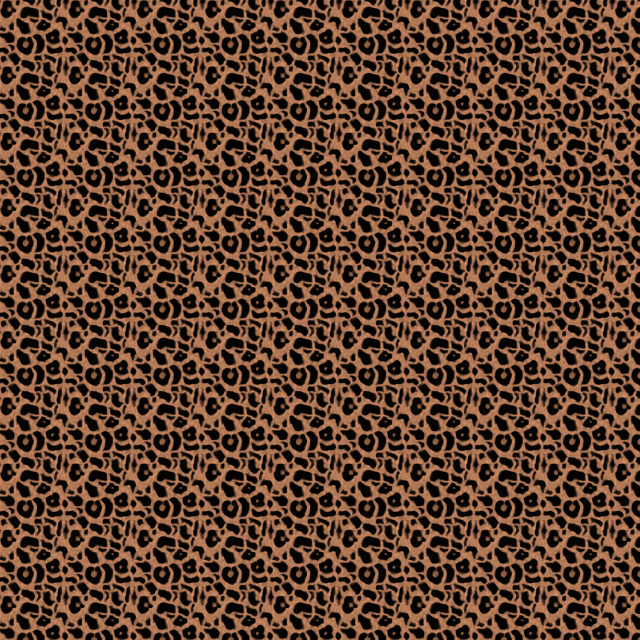
Reproduce this pattern procedurally as a Shadertoy shader.

```glsl
// Leopard fur: a repeating tile of broken rosettes and bean-shaped spots on soft tan hair.

const vec2  REPEATS     = vec2(9.37, 9.67);    // tiles across and down
const vec2  PHASE       = vec2(-0.12, -0.22);  // tile offset at the top left
const float BEND        = 0.115;               // curvature radius of the spots
const float BOLD_WIDTH  = 0.056;               // half widths, in tiles
const float SLIM_WIDTH  = 0.039;
const float DOT_WIDTH   = 0.036;
const float RING_WIDTH  = 0.042;
const float RING_SPAN   = 2.60;                // half angle covered by a rosette
const float GAP         = 0.045;               // fur kept clear between neighbours
const float WARP        = 0.042;               // bending of the outlines
const float WOBBLE      = 0.022;               // knobbliness of the outlines
const float EDGE        = 0.013;               // softness of the outlines

const vec3 INK   = vec3(0.016, 0.010, 0.009);
const vec3 TAN   = vec3(0.60, 0.41, 0.29);
const vec3 LIGHT = vec3(0.81, 0.55, 0.39);
const vec3 ROSY  = vec3(0.69, 0.43, 0.33);
const vec3 BROWN = vec3(0.46, 0.29, 0.17);

// Rosettes: centre, radius, facing angle (y points down)
const vec4 RINGS[4] = vec4[4](
    vec4(0.26, 0.46, 0.088, 1.6), vec4(0.66, 0.34, 0.070, 1.3),
    vec4(1.00, 0.92, 0.080, -2.4), vec4(0.52, 0.16, 0.060, 2.2));

// Spots: middle, facing angle, half length
const vec4 BOLD[9] = vec4[9](
    vec4(0.22, 0.16, -0.8, 0.09), vec4(0.47, 0.44, -0.2, 0.12),
    vec4(0.79, 0.09, -0.9, 0.06), vec4(0.99, 0.32, -1.0, 0.08),
    vec4(0.69, 0.53, 1.57, 0.08), vec4(0.11, 0.67, -0.6, 0.06),
    vec4(0.28, 0.75, -1.5, 0.08), vec4(0.31, 0.95, -1.6, 0.10),
    vec4(0.57, 0.83, 2.8, 0.08));
const vec4 SLIM[6] = vec4[6](
    vec4(0.93, 0.53, -1.2, 0.05), vec4(0.86, 0.79, 0.0, 0.09),
    vec4(0.75, 0.79, 3.1, 0.08), vec4(0.43, 0.79, 0.2, 0.04),
    vec4(0.62, 0.67, -1.2, 0.06), vec4(0.56, 1.01, -1.2, 0.05));

// Small filler spots
const vec2 DOTS[9] = vec2[9](
    vec2(0.82, 0.39), vec2(0.91, 0.22), vec2(0.39, 0.10), vec2(0.13, 0.83), vec2(0.05, 0.17),
    vec2(0.05, 0.50), vec2(0.45, 0.66), vec2(0.95, 0.67), vec2(0.70, 0.98));

vec2 hashGradient(vec2 cell) {
    vec3 h = fract(cell.xyx * vec3(0.1031, 0.1030, 0.0973));
    h += dot(h, h.yzx + 33.33);
    float angle = 6.2832 * fract((h.x + h.y) * h.z);
    return vec2(cos(angle), sin(angle));
}

// Gradient noise that wraps after one tile; freq holds whole numbers
float tileNoise(vec2 tile, vec2 freq, float seed) {
    vec2 p = tile * freq, i = floor(p), f = p - i;
    vec2 u = f * f * f * (f * (f * 6.0 - 15.0) + 10.0);
    vec2 lo = mod(i, freq) + seed, hi = mod(i + 1.0, freq) + seed;
    float a = dot(hashGradient(lo), f);
    float b = dot(hashGradient(vec2(hi.x, lo.y)), f - vec2(1, 0));
    float c = dot(hashGradient(vec2(lo.x, hi.y)), f - vec2(0, 1));
    float d = dot(hashGradient(hi), f - 1.0);
    return mix(mix(a, b, u.x), mix(c, d, u.x), u.y);
}

// Shortest offset to a point in the wrapped tile, in units of tile width
vec2 wrapOffset(vec2 p, vec2 centre) {
    vec2 d = p - centre;
    return (d - round(d)) * vec2(1.0, REPEATS.x / REPEATS.y);
}

// Distance to a circular arc centred on direction dir
float arcDistance(vec2 p, vec2 dir, float radius, float halfSpan) {
    vec2 q = vec2(dot(p, dir), abs(dot(p, vec2(-dir.y, dir.x))));
    vec2 tip = radius * vec2(cos(halfSpan), sin(halfSpan));
    return atan(q.y, q.x) < halfSpan ? abs(length(q) - radius) : length(q - tip);
}

float spotDistance(vec2 p, vec4 spot) {
    vec2 dir = vec2(cos(spot.z), sin(spot.z));
    return arcDistance(wrapOffset(p, spot.xy) + dir * BEND, dir, BEND, spot.w / BEND);
}

// Keeps the two smallest distances in order
void addMark(inout vec2 nearest, float d) {
    nearest = vec2(min(nearest.x, d), min(nearest.y, max(nearest.x, d)));
}

void mainImage(out vec4 fragColor, in vec2 fragCoord) {
    vec2 uv = vec2(fragCoord.x, iResolution.y - fragCoord.y) / iResolution.y;
    vec2 tile = uv * REPEATS + PHASE;
    float pixel = REPEATS.x / iResolution.y;
    vec2 p = tile + WARP * vec2(tileNoise(tile, vec2(7), 3.0), tileNoise(tile, vec2(7), 41.0));

    // Markings, parted where two of them meet
    vec2 nearest = vec2(1.0);
    float core = 0.0;
    for (int i = 0; i < RINGS.length(); i++) {
        vec4 ring = RINGS[i];
        vec2 d = wrapOffset(p, ring.xy);
        addMark(nearest, arcDistance(d, vec2(cos(ring.w), sin(ring.w)), ring.z, RING_SPAN) - RING_WIDTH);
        core = max(core, 1.0 - smoothstep(0.4, 1.3, length(d) / ring.z));
    }
    for (int i = 0; i < BOLD.length(); i++) addMark(nearest, spotDistance(p, BOLD[i]) - BOLD_WIDTH);
    for (int i = 0; i < SLIM.length(); i++) addMark(nearest, spotDistance(p, SLIM[i]) - SLIM_WIDTH);
    for (int i = 0; i < DOTS.length(); i++)
        addMark(nearest, spotDistance(p, vec4(DOTS[i], 2.4 * float(i), 0.025)) - DOT_WIDTH);
    float dist = max(nearest.x, 0.5 * (GAP - nearest.y + nearest.x));
    dist += WOBBLE * tileNoise(tile, vec2(11), 7.0);

    // Fur: faint tint, fine hair, darker rosette hearts
    float shade = tileNoise(tile, vec2(6), 19.0);
    float hair = tileNoise(tile, vec2(22, 14), 61.0);
    vec3 fur = mix(TAN, LIGHT, clamp(0.5 + 0.4 * shade + 0.9 * hair, 0.0, 1.0));
    fur = mix(fur, ROSY, 0.35 * smoothstep(0.05, 0.45, tileNoise(tile, vec2(4), 83.0)));
    fur = mix(fur, BROWN, 0.55 * core);

    float soft = max(EDGE, 0.6 * pixel);
    float ink = 1.0 - smoothstep(-soft, soft * 1.4, dist);
    fragColor = vec4(mix(fur, INK, ink), 1.0);
}
```
